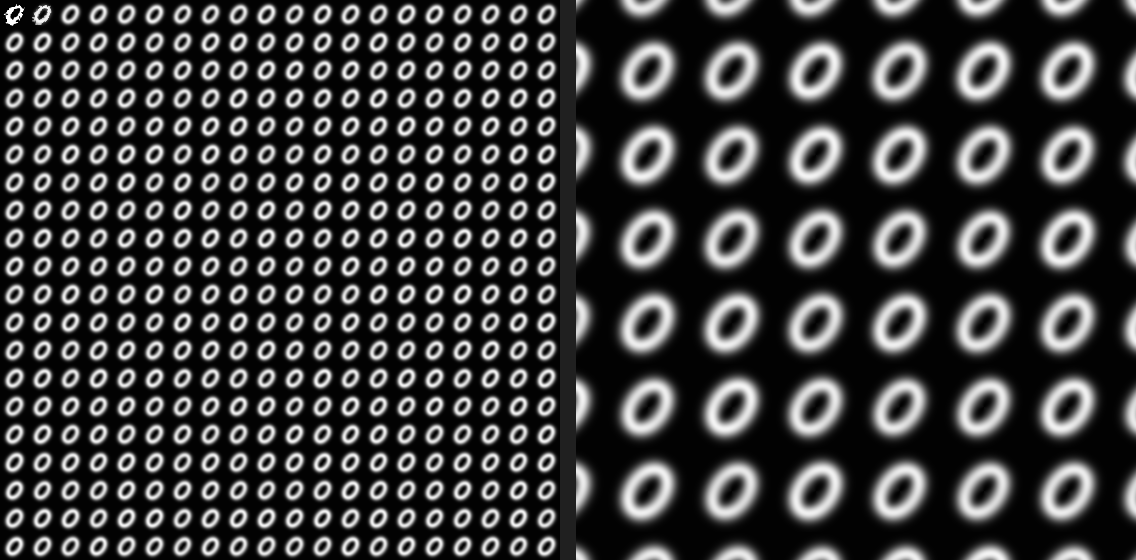
Left, the full canvas; right, a detail of the centre.
Write a WebGL 2 fragment shader that draws this pattern.

```glsl
#version 300 es
precision highp float;

uniform vec2 u_resolution;
out vec4 fragColor;

const float REPEATS = 20.0;
const vec3 BACKGROUND = vec3(0.006);
const vec3 INK = vec3(1.0);

float hash(vec2 p) {
    vec3 q = fract(vec3(p.xyx) * 0.1031);
    q += dot(q, q.yzx + 33.33);
    return fract((q.x + q.y) * q.z);
}

float valueNoise(vec2 p) {
    vec2 i = floor(p);
    vec2 f = fract(p);
    f = f * f * (3.0 - 2.0 * f);
    float low = mix(hash(i), hash(i + vec2(1.0, 0.0)), f.x);
    float high = mix(hash(i + vec2(0.0, 1.0)), hash(i + vec2(1.0, 1.0)), f.x);
    return mix(low, high, f.y);
}

vec2 rotate(vec2 p, float angle) {
    float c = cos(angle);
    float s = sin(angle);
    return vec2(c * p.x + s * p.y, c * p.y - s * p.x);
}

// Approximate signed distance to an ellipse outline
float ellipseDistance(vec2 p, vec2 radii) {
    float k = length(p / radii);
    float gradient = max(length(p / (radii * radii)), 0.001);
    return k * (k - 1.0) / gradient;
}

// Blurred stroke, brightest on its centre line
float softStroke(float d, float width, float peak) {
    float t = d / width;
    return peak * exp(-t * t);
}

// Crisp stroke with ragged edges
float roughStroke(vec2 p, float d, float halfWidth, float seed) {
    float ragged = (valueNoise(p * 17.0 + 40.0 + seed) - 0.5) * 0.11;
    float edge = abs(d + ragged * 0.4) - halfWidth + ragged;
    return 1.0 - smoothstep(-0.025, 0.025, edge);
}

// Only the first cells of the top row are rough
float roughness(vec2 cell) {
    float topRow = step(REPEATS - 1.5, cell.y);
    return topRow * clamp(1.0 - 0.42 * cell.x, 0.0, 1.0) * step(cell.x, 1.5);
}

float ringShade(vec2 p, vec2 cell) {
    // Small changes of size and tone from cell to cell
    float sizeJitter = (hash(cell + 3.0) - 0.5) * 0.012;
    float toneJitter = (hash(cell + 71.0) - 0.5) * 0.05;

    vec2 axes = rotate(p, 0.94);
    float d = ellipseDistance(axes, vec2(0.285, 0.193) + sizeJitter);

    // The ends of the ring are a little brighter than its sides
    float ends = smoothstep(0.05, 0.25, abs(axes.x));
    float soft = softStroke(d, 0.101, 0.87 + 0.06 * ends + toneJitter);

    // Narrower, slanted ring for the rough cells
    vec2 slanted = rotate(p - vec2(0.0, 0.01), 0.87);
    float roughD = ellipseDistance(slanted, vec2(0.31, 0.18));
    float halfWidth = 0.07 - 0.06 * slanted.x;
    float rough = roughStroke(p, roughD, halfWidth, cell.x * 9.0);

    return mix(soft, rough, roughness(cell));
}

void main() {
    vec2 grid = gl_FragCoord.xy / u_resolution * REPEATS;
    vec2 cell = mod(floor(grid), REPEATS);
    vec2 local = fract(grid) - vec2(0.52, 0.485);

    float shade = clamp(ringShade(local, cell), 0.0, 1.0);
    fragColor = vec4(mix(BACKGROUND, INK, shade), 1.0);
}
```
